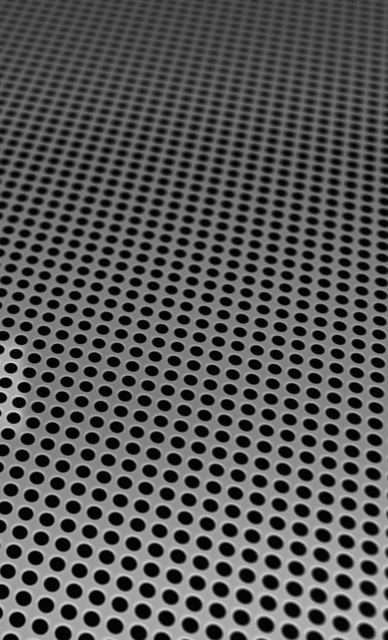
Reproduce this pattern procedurally as a Shadertoy shader.

```glsl
// Perforated metal sheet receding in perspective, with soft focus far away.

const float HOLE_RADIUS = 0.345;     // in units of the hole pitch
const float RIM_WIDTH = 0.065;
const float RIM_GAIN = 0.15;
const float SHEEN_GAIN = 0.17;
const float HOLE_SHADE = 0.015;
const vec2 RIM_LIGHT = vec2(-0.27, 0.96);

// Sheet to canvas projection: right step, up step, anchor hole.
const mat3 SHEET_TO_CANVAS = mat3(
    0.05444, -0.01036, -0.00538,
    0.01601,  0.03201,  0.01456,
    0.05150,  0.16800,  1.00000);

vec2 sheetPosition(vec2 uv) {
    vec3 q = inverse(SHEET_TO_CANVAS) * vec3(uv, 1.0);
    return q.xy / q.z;
}

// Broad lighting of the bare metal, bright near and dim far.
float metalShade(vec2 uv) {
    float shade = mix(0.63, 0.50, smoothstep(0.0, 0.42, uv.y));
    shade = mix(shade, 0.45, smoothstep(0.45, 0.82, uv.y));
    shade = mix(shade, 0.33, smoothstep(0.80, 1.0, uv.y));
    shade += 0.05 * uv.x * (1.0 - smoothstep(0.0, 0.5, uv.y));
    vec2 dip = (uv - vec2(0.28, 0.36)) / vec2(0.28, 0.14);
    return shade - 0.03 * exp(-dot(dip, dip));
}

// Pale reflection with a rounded outline on the left edge.
float sheen(vec2 uv) {
    vec2 q = abs(uv - vec2(0.0, 0.397)) - vec2(0.045, 0.055);
    float d = length(max(q, 0.0)) + min(max(q.x, q.y), 0.0) - 0.028;
    return 1.0 - smoothstep(-0.03, 0.006, d);
}

// Half width of the hole edge, growing away from the focal band.
float edgeSoftness(vec2 uv) {
    float far = smoothstep(0.42, 1.0, uv.y);
    float near = uv.x * (1.0 - smoothstep(0.0, 0.6, uv.y));
    return 0.055 + 0.34 * far + 0.07 * near;
}

void mainImage(out vec4 fragColor, in vec2 fragCoord) {
    vec2 uv = fragCoord / iResolution.xy;
    vec2 sheet = sheetPosition(uv);
    vec2 cell = fract(sheet + 0.5) - 0.5;
    float dist = length(cell);

    // Edge width covers both defocus and one pixel of smoothing.
    vec2 footprint = fwidth(sheet);
    float soft = max(edgeSoftness(uv), 0.6 * max(footprint.x, footprint.y));

    float shade = metalShade(uv) + SHEEN_GAIN * sheen(uv);

    // Bevelled rim catches light above the hole, faintly below it.
    float facing = dot(cell / max(dist, 0.001), RIM_LIGHT);
    float ring = (dist - HOLE_RADIUS - RIM_WIDTH) / (RIM_WIDTH + 0.4 * soft);
    float rim = exp(-ring * ring) * (0.2 + 0.8 * smoothstep(-0.1, 0.9, facing));
    shade += RIM_GAIN * rim * (1.0 - smoothstep(0.35, 0.8, uv.y));

    // Dark opening, losing contrast in the distance.
    float hole = 1.0 - smoothstep(HOLE_RADIUS - soft, HOLE_RADIUS + soft, dist);
    hole *= mix(1.0, 0.5, smoothstep(0.74, 1.0, uv.y));
    shade = mix(shade, HOLE_SHADE, hole);

    fragColor = vec4(vec3(shade), 1.0);
}
```
